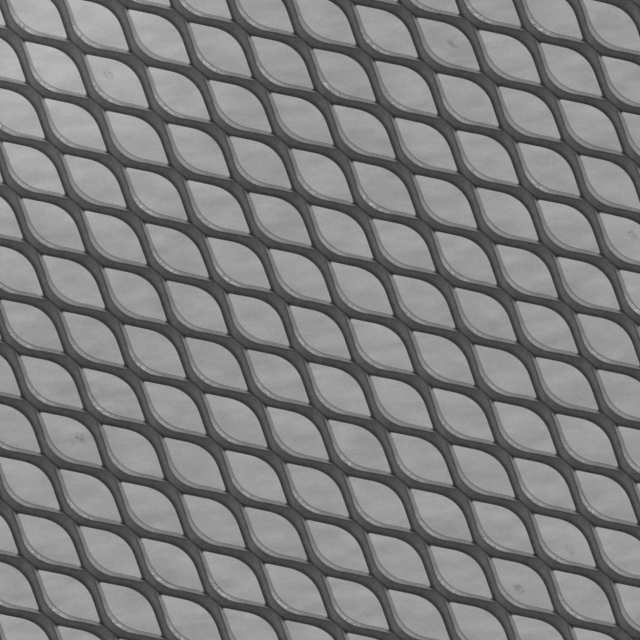
Give the GLSL for this texture, as a Shadertoy shader.

```glsl
#define STEP_ACROSS vec2(0.0964, -0.0199)
#define STEP_DOWN vec2(0.0310, -0.0885)
#define CELL_CENTRE vec2(0.469, 0.568)
#define HOLE_REACH 0.402
#define CORNER_ROUND 0.40
#define TIP_ROUND 0.09
#define BACKDROP 0.605
#define STRAND_DARK 0.195
#define STRAND_MID 0.315
#define RIM_LIGHT 0.50
#define WEAR 0.22
#define GRAIN 0.025

float hash(vec2 p) {
    vec3 q = fract(vec3(p.xyx) * 0.1031);
    q += dot(q, q.yzx + 33.33);
    return fract((q.x + q.y) * q.z);
}

float noise(vec2 p) {
    vec2 i = floor(p), f = fract(p);
    f = f * f * (3.0 - 2.0 * f);
    return mix(mix(hash(i), hash(i + vec2(1, 0)), f.x),
               mix(hash(i + vec2(0, 1)), hash(i + vec2(1, 1)), f.x), f.y);
}

float fbm(vec2 p) {
    float sum = 0.0, amp = 0.5;
    for (int i = 0; i < 4; i++) {
        sum += amp * noise(p);
        p = p * 2.03 + 17.0;
        amp *= 0.5;
    }
    return sum;
}

float smoothMax(float a, float b, float k) {
    float h = max(k - abs(a - b), 0.0) / k;
    return max(a, b) + 0.25 * k * h * h;
}

// Soft stripe of given half width around zero
float stripe(float d, float halfWidth, float soft) {
    return 1.0 - smoothstep(halfWidth - soft, halfWidth + soft, abs(d));
}

// Cloudy sheet behind the mesh, with sparse dust marks
float backdrop(vec2 p, vec2 cell, vec2 id) {
    float cloud = fbm(vec2(p.x + 0.2 * p.y, p.y - 0.1 * p.x) * vec2(22.0, 60.0) + 40.0);
    float tone = BACKDROP + 0.11 * (cloud - 0.47) - 0.03 * cell.y;
    vec2 dustPos = 0.4 * (vec2(hash(id + 3.1), hash(id + 8.7)) - 0.5);
    float dust = step(0.95, hash(id + 61.0)) * (1.0 - smoothstep(0.03, 0.12, length(cell - dustPos)));
    return tone - 0.12 * dust * noise(p * 300.0);
}

void mainImage(out vec4 fragColor, in vec2 fragCoord) {
    vec2 p = fragCoord / iResolution.y;

    // Skewed lattice, slightly uneven
    vec2 bend = 0.0025 * (vec2(noise(p * 9.0), noise(p * 9.0 + 50.0)) - 0.5);
    vec2 lattice = inverse(mat2(STEP_ACROSS, STEP_DOWN)) * (p + bend - CELL_CENTRE);
    vec2 id = floor(lattice + 0.5);
    vec2 cell = lattice - id;
    float soft = max(0.018, 9.0 / iResolution.y);

    // Eye-shaped hole: two rounded sides that meet in narrow tips
    float upper = smoothMax(cell.x, -cell.y, CORNER_ROUND);
    float lower = smoothMax(-cell.x, cell.y, CORNER_ROUND);
    float eye = smoothMax(upper, lower, TIP_ROUND);
    float solid = smoothstep(HOLE_REACH - soft, HOLE_REACH + soft, eye);

    // Strand tone: dark flanks around a faintly lit crest
    float steep = smoothstep(-0.25, 0.25, abs(cell.x) - abs(cell.y));
    float crest = STRAND_MID + 0.07 * (steep - 0.5);
    float strand = mix(STRAND_DARK, crest, smoothstep(HOLE_REACH, 0.495, eye));
    strand += 0.05 * (fbm(p * 130.0) - 0.47);

    // Dark seam where two strands touch, along the long diagonal
    vec2 joint = fract(lattice) - 0.5;
    float along = joint.x + joint.y, aside = joint.x - joint.y;
    float seam = stripe(aside - 0.04, 0.03, 0.05) * stripe(along, 0.2, 0.14);
    strand -= 0.10 * seam;

    float tone = mix(backdrop(p, cell, id), strand, solid);

    // Lit inner rim along the lower left side, brightest in its bend
    float lowSide = smoothstep(-0.04, 0.10, lower - upper);
    float corner = smoothstep(0.35, 0.70, cell.y - cell.x);
    float cellWear = hash(id + 19.0);
    float scratches = fbm(p * 260.0 + 9.0) - 0.47;
    float rim = RIM_LIGHT + corner * (0.07 + 0.08 * cellWear + WEAR * 2.0 * cellWear * scratches);
    tone = mix(tone, rim, 0.9 * lowSide * stripe(lower - 0.418, 0.022 + 0.012 * corner, soft));
    tone -= 0.17 * lowSide * stripe(lower - 0.378, 0.010, soft);

    // Uneven lighting and fine grain
    tone += 0.09 * (1.0 - smoothstep(0.0, 0.5, length(p - vec2(0.03, 0.98)))) * (1.0 - 0.6 * solid);
    tone += GRAIN * (noise(p * 420.0) - 0.5);
    fragColor = vec4(vec3(clamp(tone, 0.0, 1.0)), 1.0);
}
```
